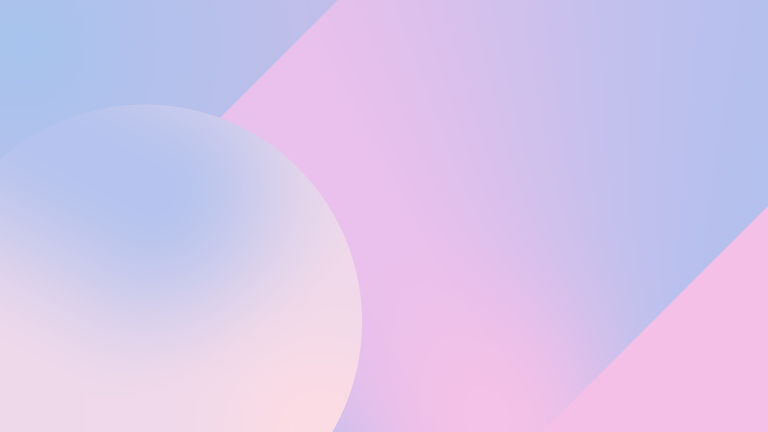
Write a WebGL 1 fragment shader that draws this background.

```glsl
precision highp float;

uniform vec2 u_resolution;

// Soft step across one pixel: 1 where the signed distance is negative
float inside(float dist) {
    return clamp(0.5 - dist * u_resolution.y, 0.0, 1.0);
}

float segmentDistance(vec2 p, vec2 a, vec2 b) {
    vec2 ab = b - a;
    float along = clamp(dot(p - a, ab) / dot(ab, ab), 0.0, 1.0);
    return length(p - a - ab * along);
}

float glow(vec2 p, vec2 center, float radius) {
    vec2 q = (p - center) / radius;
    return exp(-dot(q, q));
}

// Central band: a lilac ridge that widens upward, with a pink glow below
vec3 bandColor(vec2 p) {
    float across = dot(p - vec2(0.694, 0.769), vec2(0.857, 0.514));
    across *= across < 0.0 ? 0.65 : 1.0;
    float ridge = across / (0.24 + 0.46 * p.y);
    vec3 color = mix(vec3(0.69, 0.752, 0.93), vec3(0.915, 0.755, 0.925), exp(-ridge * ridge));
    return mix(color, vec3(0.965, 0.755, 0.905), 0.85 * glow(p, vec2(1.13, 0.04), 0.27));
}

// Upper left panel: sky blue turning to periwinkle
vec3 cornerColor(vec2 p) {
    float fade = clamp(length(p - vec2(0.05, 0.9)) / 0.74, 0.0, 1.0);
    return mix(vec3(0.655, 0.765, 0.932), vec3(0.76, 0.745, 0.915), fade);
}

// Disc: blue core fading to pale rose, with a peach lower rim
vec3 discColor(vec2 p) {
    float core = segmentDistance(p, vec2(0.0, 0.745), vec2(0.35, 0.56));
    vec3 color = mix(vec3(0.71, 0.765, 0.932), vec3(0.935, 0.85, 0.92), smoothstep(0.02, 0.5, core));
    return mix(color, vec3(1.0, 0.865, 0.89), 0.85 * glow(p, vec2(0.74, 0.0), 0.24));
}

void main() {
    vec2 p = gl_FragCoord.xy / u_resolution.y;
    float diagonal = (p.x - p.y) * 0.7071;

    // Diagonal panels
    vec3 color = bandColor(p);
    color = mix(color, cornerColor(p), inside(diagonal + 0.154));
    vec3 rose = mix(vec3(0.955, 0.752, 0.91), vec3(0.97, 0.755, 0.905), p.y);
    color = mix(color, rose, inside(0.887 - diagonal));

    // Disc over the left side
    float disc = length(p - vec2(0.3345, 0.2546)) - 0.5035;
    color = mix(color, discColor(p), inside(disc));

    gl_FragColor = vec4(color, 1.0);
}
```
